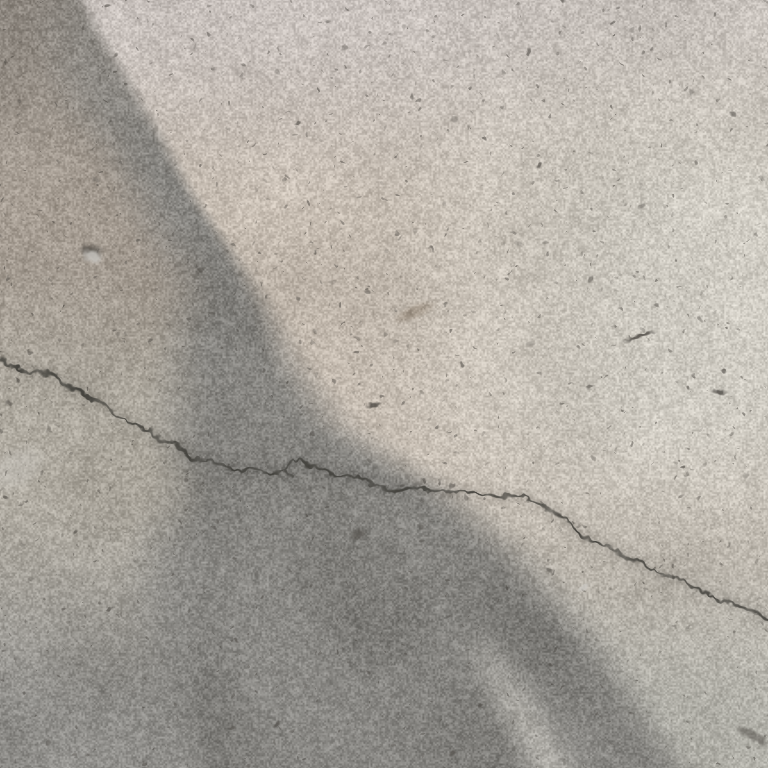
Write a WebGL 2 fragment shader that draws this texture.

```glsl
#version 300 es
precision highp float;
// Weathered concrete slab with a slanting soft shadow, a long crack and scattered pits.
uniform vec2 u_resolution;
out vec4 outColor;

// Sunlit and shaded concrete
const vec3 LIT_WARM = vec3(0.765, 0.727, 0.683);
const vec3 LIT_TOP = vec3(0.775, 0.748, 0.73);
const vec3 LIT_RIGHT = vec3(0.80, 0.785, 0.75);
const vec3 LIT_LOW = vec3(0.685, 0.68, 0.65);
const vec3 SHADE_TOP = vec3(0.555, 0.53, 0.50);
const vec3 SHADE_MID = vec3(0.64, 0.605, 0.565);
const vec3 SHADE_PALE = vec3(0.68, 0.66, 0.62);
const vec3 SHADE_LOW = vec3(0.56, 0.555, 0.54);
const vec3 SHADE_DARK = vec3(0.508, 0.503, 0.488);
const vec3 STREAK = vec3(0.70, 0.69, 0.665);
const vec3 CRACK = vec3(0.25, 0.245, 0.225);
const vec3 PIT = vec3(0.30, 0.285, 0.265);
const vec3 CHIP = vec3(0.80, 0.79, 0.77);

const float GRAIN = 0.15;
const float MOTTLE = 0.10;
const float CRACK_WIDTH = 0.0019;

// Shadow border as (height, x), rising
const vec2 BORDER[10] = vec2[](vec2(0, .885), vec2(.154, .785), vec2(.271, .68),
  vec2(.362, .575), vec2(.447, .44), vec2(.518, .386), vec2(.648, .314),
  vec2(.766, .24), vec2(.889, .172), vec2(1, .106));
// Crack as (x, height)
const vec2 FISSURE[18] = vec2[](vec2(0, .529), vec2(.065, .508), vec2(.13, .475),
  vec2(.208, .427), vec2(.26, .401), vec2(.306, .388), vec2(.365, .385),
  vec2(.384, .398), vec2(.43, .385), vec2(.52, .362), vec2(.573, .362),
  vec2(.625, .355), vec2(.684, .354), vec2(.723, .333), vec2(.768, .299),
  vec2(.82, .271), vec2(.885, .245), vec2(1, .195));

float hash(vec2 p) {
  vec3 q = fract(p.xyx * 0.1031);
  q += dot(q, q.yzx + 33.33);
  return fract((q.x + q.y) * q.z);
}

float noise(vec2 p) {
  vec2 i = floor(p), f = fract(p);
  f = f * f * (3.0 - 2.0 * f);
  return mix(mix(hash(i), hash(i + vec2(1, 0)), f.x),
             mix(hash(i + vec2(0, 1)), hash(i + 1.0), f.x), f.y);
}

float fbm(vec2 p) {
  float sum = 0.0, amp = 0.5;
  for (int i = 0; i < 5; i++) {
    sum += amp * noise(p);
    p = mat2(1.6, 1.2, -1.2, 1.6) * p + 7.3;
    amp *= 0.5;
  }
  return sum;
}

float borderX(float y) {
  float x = BORDER[0].y;
  for (int i = 0; i < 9; i++)
    x = mix(x, BORDER[i + 1].y, clamp((y - BORDER[i].x) / (BORDER[i + 1].x - BORDER[i].x), 0.0, 1.0));
  return x;
}

float segmentDistance(vec2 p, vec2 a, vec2 b) {
  vec2 d = b - a;
  return length(p - a - d * clamp(dot(p - a, d) / dot(d, d), 0.0, 1.0));
}

// Soft ellipse: 1 inside, fading past its rim
float blot(vec2 p, vec2 center, float angle, vec2 radius) {
  float c = cos(angle), s = sin(angle);
  vec2 q = mat2(c, -s, s, c) * (p - center) / radius;
  return 1.0 - smoothstep(0.4, 1.3, length(q));
}

// One randomly placed, turned and sized pit in some of the cells
float pits(vec2 p, float cells, float share, float size) {
  float cover = 0.0;
  vec2 home = floor(p * cells);
  for (int k = 0; k < 9; k++) {
    vec2 cell = home + vec2(k % 3 - 1, k / 3 - 1);
    vec2 spot = (cell + vec2(hash(cell + 11.7), hash(cell + 47.1))) / cells;
    float r = size * (0.5 + hash(cell + 83.0));
    float on = step(hash(cell + 5.3), share) * (0.3 + 0.7 * hash(cell + 61.0));
    cover = max(cover, on * blot(p, spot, 3.0 * hash(cell + 29.0), r * vec2(1.3, 0.75)));
  }
  return cover;
}

void main() {
  vec2 uv = gl_FragCoord.xy / u_resolution;
  float x = uv.x, y = uv.y, cloud = fbm(uv * 8.0) - 0.48;

  // Sunlit side
  vec3 lit = mix(LIT_WARM, LIT_TOP, smoothstep(0.7, 1.0, y));
  lit = mix(lit, LIT_RIGHT, smoothstep(0.4, 0.9, x) * smoothstep(0.15, 0.5, y) * (1.0 - 0.7 * smoothstep(0.7, 1.0, y)));
  lit = mix(lit, LIT_LOW, 1.0 - smoothstep(0.05, 0.42, y));

  // Shaded side with its darker inner band
  vec3 shade = mix(SHADE_LOW, SHADE_PALE, smoothstep(0.05, 0.4, y));
  shade = mix(shade, SHADE_MID, smoothstep(0.45, 0.7, y));
  shade = mix(shade, SHADE_TOP, smoothstep(0.72, 1.0, y));
  float bandX = 0.235 - 0.16 * smoothstep(0.6, 1.0, y) - 0.03 * (1.0 - smoothstep(0.15, 0.45, y));
  float band = smoothstep(-0.06, 0.05, x - bandX + 0.06 * cloud);
  vec3 dark = SHADE_DARK + 0.02 * (1.0 - smoothstep(0.1, 0.4, y)) * smoothstep(0.62, 0.5, x);
  shade = mix(shade, dark, band * mix(0.95, 0.5, smoothstep(0.75, 1.0, y)));
  shade -= 0.05 * blot(uv, vec2(0.48, 0.22), 0.6, vec2(0.08, 0.12));
  shade -= 0.04 * blot(uv, vec2(0.29, 0.06), 0.2, vec2(0.05, 0.12));
  shade -= 0.035 * blot(uv, vec2(0.72, 0.15), -0.85, vec2(0.16, 0.05));
  float streak = segmentDistance(uv, vec2(0.63, 0.155), vec2(0.735, -0.03));
  shade = mix(shade, STREAK, 0.8 * exp(-streak * streak / 0.0008) * smoothstep(0.22, 0.06, y));

  float blur = mix(0.055, 0.015, smoothstep(0.4, 0.72, y)) - 0.015 * smoothstep(0.3, 0.0, y);
  float shadow = 1.0 - smoothstep(-blur, blur, x - borderX(y) + 0.012 * cloud);
  vec3 color = mix(lit, shade, shadow);

  // Stains, mottling and grain
  color += MOTTLE * cloud + 0.035 * (noise(uv * 90.0) - 0.5);
  color += GRAIN * (noise(uv * 430.0) - 0.5) + 0.45 * GRAIN * (noise(uv * 230.0 + 9.0) - 0.5);
  color -= vec3(0.10, 0.11, 0.12) * blot(uv, vec2(0.54, 0.594), 0.4, vec2(0.028, 0.009));
  color = mix(color, CHIP, 0.35 * blot(uv, vec2(0.02, 0.39), 0.5, vec2(0.04, 0.025)));

  // Pits with ragged rims: fine, medium and a few single scars
  vec2 rag = uv + 0.004 * (vec2(noise(uv * 210.0 + 3.0), noise(uv * 210.0 + 71.0)) - 0.5);
  float pit = max(0.65 * pits(rag, 75.0, 0.25, 0.0018), 0.8 * pits(rag, 24.0, 0.2, 0.003));
  pit = max(pit, blot(rag, vec2(0.833, 0.562), 0.3, vec2(0.02, 0.003)));
  pit = max(pit, blot(rag, vec2(0.487, 0.473), 0.2, vec2(0.009, 0.004)));
  pit = max(pit, blot(rag, vec2(0.937, 0.49), -0.1, vec2(0.009, 0.004)));
  pit = max(pit, 0.7 * blot(rag, vec2(0.467, 0.304), 0.4, vec2(0.011, 0.007)));
  pit = max(pit, 0.6 * blot(rag, vec2(0.98, 0.042), -0.5, vec2(0.025, 0.007)));
  color = mix(color, PIT, 0.8 * pit);

  // Pale chips, one under a dark rim
  color = mix(color, PIT, 0.7 * blot(rag, vec2(0.119, 0.672), -0.2, vec2(0.015, 0.01)));
  color = mix(color, CHIP, 0.8 * blot(rag, vec2(0.121, 0.666), -0.2, vec2(0.013, 0.009)));
  color = mix(color, CHIP, 0.7 * blot(rag, vec2(0.76, 0.235), 0.5, vec2(0.01, 0.004)));

  // Crack with ragged course, varying width and depth
  vec2 p = rag + 0.009 * (vec2(noise(uv * 50.0), noise(uv * 60.0 + 31.0)) - 0.5);
  p.y += 0.006 * (noise(uv * 120.0) - 0.5);
  float gap = 1.0;
  for (int i = 0; i < 17; i++) gap = min(gap, segmentDistance(p, FISSURE[i], FISSURE[i + 1]));
  gap = min(gap, segmentDistance(p, vec2(0.37, 0.388), vec2(0.382, 0.376)));
  float width = CRACK_WIDTH * (0.4 + noise(vec2(x * 55.0, 3.0))) + 0.0012 * smoothstep(0.08, 0.0, x);
  float depth = 0.5 + 0.45 * noise(vec2(x * 85.0, 17.0));
  color *= 1.0 - 0.12 * exp(-gap * 150.0);
  color = mix(color, CRACK, depth * (1.0 - smoothstep(width * 0.3, width + 0.0016, gap)));

  outColor = vec4(clamp(color, 0.0, 1.0), 1.0);
}
```
